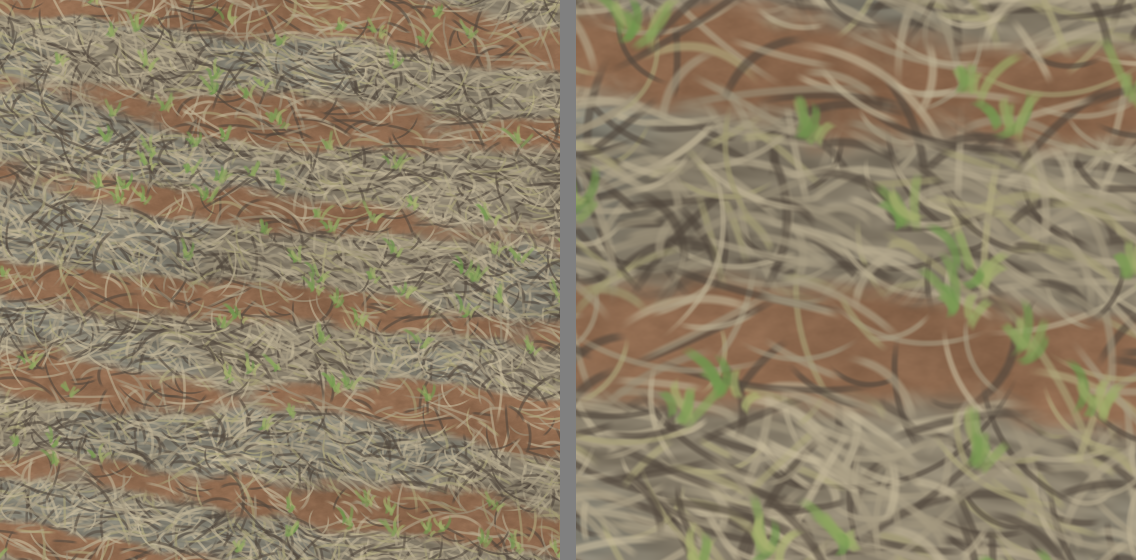
Left: the whole. Right: its middle third, enlarged.
Write a Shadertoy shader that draws this texture.

```glsl
vec3 hash3(vec2 p) {
    vec3 q = fract(p.xyx * vec3(0.1031, 0.1030, 0.0973));
    q += dot(q, q.yxz + 33.33);
    return fract((q.xxy + q.yzz) * q.zyx);
}

float noise(vec2 p) {
    vec2 i = floor(p), f = fract(p);
    f = f * f * (3.0 - 2.0 * f);
    return mix(mix(hash3(i).x, hash3(i + vec2(1, 0)).x, f.x),
               mix(hash3(i + vec2(0, 1)).x, hash3(i + vec2(1, 1)).x, f.x), f.y);
}

float fbm(vec2 p) {
    float sum = 0.0, gain = 0.533;
    for (int i = 0; i < 4; i++) {
        sum += gain * noise(p);
        p = mat2(1.6, 1.2, -1.2, 1.6) * p + 17.3;
        gain *= 0.5;
    }
    return sum;
}

// Bent, tapered stroke centred on the origin
float strand(vec2 d, float angle, float halfLength, float bend, float width) {
    float c = cos(angle), s = sin(angle);
    d = vec2(c * d.x + s * d.y, c * d.y - s * d.x);
    float along = abs(d.x) / halfLength;
    float across = abs(d.y + bend * halfLength * (along * along - 0.3));
    return (1.0 - smoothstep(0.55, 1.0, along)) * (1.0 - smoothstep(width * 0.3, width + 0.001, across));
}

// Bare earth in sloping, ragged furrows
float soilMask(vec2 uv) {
    float slope = uv.y + 0.12 * uv.x + 0.05 * (noise(uv * vec2(3, 4)) - 0.5);
    float patches = noise(vec2(uv.x * 2.6, slope * 9.0) + 4.7);
    float ragged = fbm(uv * vec2(14, 26));
    float furrow = 0.5 + 0.5 * sin(slope * 37.0 + 1.2);
    return smoothstep(0.50, 0.68, 0.42 * furrow + 0.40 * patches + 0.30 * ragged - 0.02);
}

vec3 groundColor(vec2 uv, float soil) {
    vec2 warped = uv + 0.035 * vec2(noise(uv * 11.0), noise(uv * 9.0 + 31.0));
    warped.y += 0.12 * uv.x;
    float fibre = 0.6 * noise(warped * vec2(28, 130)) + 0.4 * noise(warped * vec2(60, 230) + 9.0);
    float clump = fbm(uv * vec2(7, 15) + 50.0);
    vec3 mat = mix(vec3(0.39, 0.355, 0.30), vec3(0.67, 0.63, 0.54), 0.65 * fibre + 0.35 * clump);
    mat = mix(mat, mat * vec3(0.94, 0.99, 1.04), smoothstep(0.45, 0.65, noise(uv * vec2(4, 9) + 70.0)));
    float crumbs = 0.5 * fbm(uv * vec2(70, 110)) + 0.5 * clump;
    vec3 earth = mix(vec3(0.45, 0.325, 0.235), vec3(0.66, 0.50, 0.38), crumbs);
    return mix(mat, earth, soil);
}

vec3 addStraw(vec3 color, vec2 uv, float soil) {
    for (int layer = 0; layer < 15; layer++) {
        float k = float(layer);
        float size = mix(0.028, 0.085, fract(k * 0.618));
        vec2 cell = floor(uv / size + k * 7.31);
        for (int n = 0; n < 9; n++) {
            vec2 id = cell + vec2(n % 3, n / 3) - 1.0;
            vec3 place = hash3(id + k * 41.0);
            vec3 form = hash3(id + k * 23.0 + 207.0);
            vec2 center = (id + place.xy - k * 7.31) * size;
            float lean = 2.0 * place.z - 1.0;
            float angle = -0.12 + 1.5 * lean * abs(lean) + 1.3 * (noise(center * 8.0) - 0.5);
            float shape = strand(uv - center, angle, size * mix(0.4, 0.9, form.x),
                                 0.8 * (form.y - 0.5), mix(0.0016, 0.0034, form.y));
            vec3 tint = mix(vec3(0.53, 0.49, 0.41), vec3(0.79, 0.74, 0.62), form.z);
            tint = mix(tint, vec3(0.67, 0.65, 0.44), 0.6 * step(0.8, place.x));
            tint = mix(tint, vec3(0.32, 0.28, 0.24), step(form.z, 0.28));
            float cover = mix(0.62, 0.62 * step(0.72, form.x), soil);
            color = mix(color, tint, shape * cover);
        }
    }
    return color;
}

// Fans of young blades rising from scattered roots
vec3 addGrass(vec3 color, vec2 uv) {
    const float size = 0.06;
    vec2 cell = floor(uv / size);
    for (int n = 0; n < 9; n++) {
        vec2 id = cell + vec2(n % 3, n / 3) - 1.0;
        vec3 place = hash3(id + 611.0);
        vec2 root = (id + place.xy) * size;
        float growth = smoothstep(0.46, 0.7, noise(root * vec2(4, 6) + 12.0));
        float present = step(place.z, 0.10 + 0.6 * growth);
        for (int b = 0; b < 6; b++) {
            vec3 form = hash3(id * 6.0 + float(b) * 19.0 + 83.0);
            float angle = 1.57 + 1.7 * (form.x - 0.5);
            float halfLength = mix(0.008, 0.022, form.y * form.y);
            vec2 middle = root + halfLength * vec2(cos(angle), sin(angle)) + 0.012 * (form.zx - 0.5);
            float blade = strand(uv - middle, angle, halfLength, form.z - 0.5, 0.0034);
            vec3 tint = mix(vec3(0.42, 0.57, 0.29), vec3(0.68, 0.70, 0.45), form.z);
            color = mix(color, tint, 0.7 * blade * present);
        }
    }
    return color;
}

void mainImage(out vec4 fragColor, in vec2 fragCoord) {
    vec2 uv = fragCoord / iResolution.y;
    float soil = soilMask(uv);
    vec3 color = groundColor(uv, soil);
    color = addStraw(color, uv, soil);
    color = addGrass(color, uv);
    color *= 0.93 + 0.14 * fbm(uv * vec2(5, 12) + 90.0);
    fragColor = vec4(color, 1.0);
}
```
